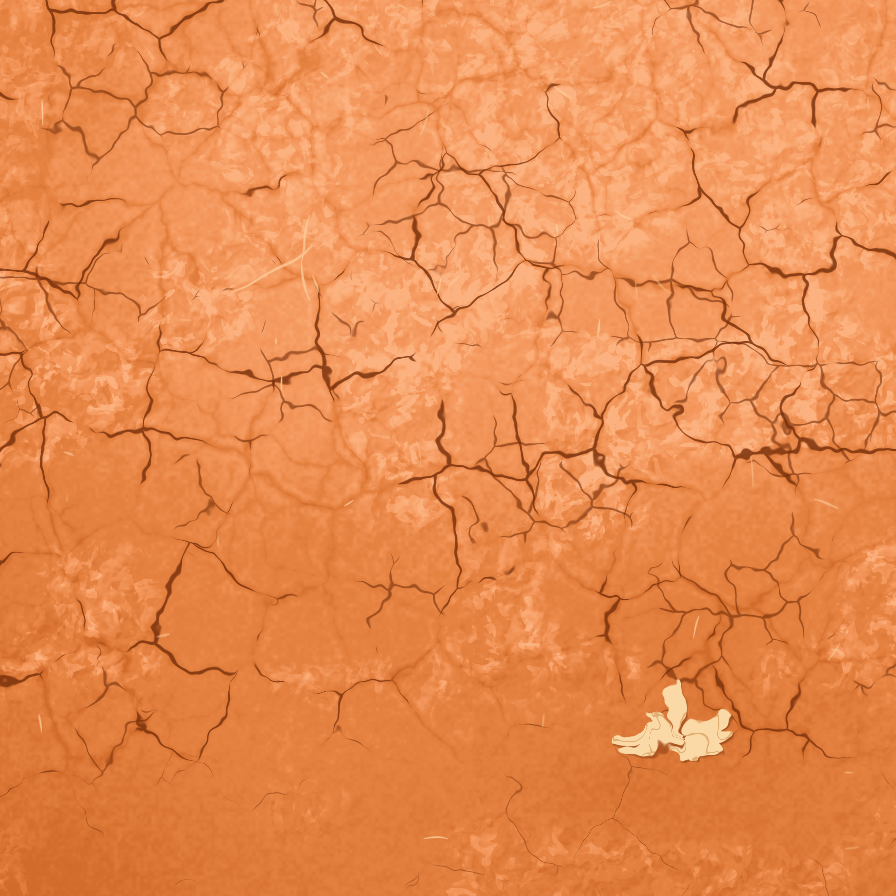
Write a Shadertoy shader that draws this texture.

```glsl
// Sun-baked orange clay: thin broken cracks, flaky crust, straw bits and a dry torn leaf.

const vec3 CLAY_DEEP = vec3(0.82, 0.42, 0.17);
const vec3 CLAY_BASE = vec3(0.895, 0.505, 0.25);
const vec3 CLAY_WARM = vec3(0.955, 0.59, 0.36);
const vec3 CLAY_PALE = vec3(0.99, 0.70, 0.50);
const vec3 CRACK = vec3(0.46, 0.18, 0.04);
const vec3 STRAW = vec3(0.98, 0.80, 0.60);
const vec3 LEAF = vec3(0.98, 0.85, 0.65);

float hash(vec2 p) {
  vec3 q = fract(p.xyx * vec3(0.1031, 0.1030, 0.0973));
  q += dot(q, q.yzx + 33.33);
  return fract((q.x + q.y) * q.z);
}

vec2 hash2(vec2 p) { return vec2(hash(p), hash(p + 71.7)); }

float noise(vec2 p) {
  vec2 i = floor(p), f = fract(p);
  f = f * f * (3.0 - 2.0 * f);
  return mix(mix(hash(i), hash(i + vec2(1, 0)), f.x),
             mix(hash(i + vec2(0, 1)), hash(i + vec2(1, 1)), f.x), f.y);
}

vec2 noise2(vec2 p) { return vec2(noise(p), noise(p + 37.3)) - 0.5; }

float fbm(vec2 p) {
  float sum = 0.0, amp = 0.5;
  for (int i = 0; i < 4; i++) {
    sum += amp * noise(p);
    p = mat2(1.6, 1.2, -1.2, 1.6) * p + 11.0;
    amp *= 0.5;
  }
  return sum / 0.9375;
}

// Distance to the nearest border between jittered cells, in canvas units
float cellBorder(vec2 p, float scale) {
  p *= scale;
  vec2 base = floor(p), nearest = vec2(0);
  float best = 1e3, border = 1e3;
  for (int k = 0; k < 9; k++) {
    vec2 cell = base + vec2(k % 3 - 1, k / 3 - 1);
    vec2 d = cell + 0.05 + 0.9 * hash2(cell) - p;
    if (dot(d, d) < best) { best = dot(d, d); nearest = d; }
  }
  for (int k = 0; k < 25; k++) {
    vec2 cell = base + vec2(k % 5 - 2, k / 5 - 2);
    vec2 d = cell + 0.05 + 0.9 * hash2(cell) - p;
    vec2 gap = d - nearest;
    if (dot(gap, gap) > 1e-5) border = min(border, dot(0.5 * (d + nearest), normalize(gap)));
  }
  return border / scale;
}

// Coverage of a tapered stroke from a to b
float stroke(vec2 p, vec2 a, vec2 b, float width, float soft) {
  vec2 ab = b - a;
  float t = clamp(dot(p - a, ab) / dot(ab, ab), 0.0, 1.0);
  float w = width * (0.4 + 2.4 * t * (1.0 - t));
  return 1.0 - smoothstep(w - soft, w + soft, length(p - a - ab * t));
}

// Coverage of a crack that runs from closed (0) to open (1)
float slit(float border, float open, float width, float soft) {
  float w = width * open;
  return (1.0 - smoothstep(w - soft, w + soft, border)) * smoothstep(0.05, 0.35, open);
}

vec3 clayRamp(float t) {
  vec3 c = mix(CLAY_DEEP, CLAY_BASE, smoothstep(-0.1, 0.33, t));
  c = mix(c, CLAY_WARM, smoothstep(0.30, 0.64, t));
  return mix(c, CLAY_PALE, smoothstep(0.58, 0.98, t));
}

void mainImage(out vec4 fragColor, in vec2 fragCoord) {
  vec2 uv = fragCoord / iResolution.y;
  float soft = max(0.0009, 0.6 / iResolution.y);

  // Broad light: pale above, deep along the bottom and left side
  float tone = 0.19 + 0.36 * smoothstep(0.10, 0.68, uv.y);
  tone += 0.32 * (fbm(uv * vec2(2.5, 5.0)) - 0.5);
  tone -= 0.15 * (1.0 - smoothstep(0.0, 0.3, uv.x));
  tone += 0.13 * exp(-9.0 * pow(distance(uv, vec2(0.55, 0.74)), 2.0));

  // Flaky crust: small crisp chips in rough patches, lit from the upper left
  vec2 ruffled = uv + 0.016 * noise2(uv * 32.0) + 0.006 * noise2(uv * 90.0);
  float rough = smoothstep(0.25, 0.6, noise(uv * 9.0 + 5.0));
  float band = smoothstep(0.19, 0.28, uv.y) + 0.7 * (1.0 - smoothstep(0.08, 0.14, uv.y));
  rough *= mix(0.2, 1.0, band * (1.0 - 0.5 * smoothstep(0.6, 0.85, uv.y)));
  float crust = fbm(ruffled * 42.0);
  float relief = crust - fbm((ruffled + vec2(-0.0025, 0.003)) * 42.0);
  tone += 0.19 * rough * smoothstep(0.53, 0.58, crust);
  tone += 0.30 * rough * smoothstep(0.60, 0.65, fbm(ruffled * 75.0 + 9.0));
  tone += 0.22 * (0.2 + 0.8 * rough) * smoothstep(0.80, 0.88, noise(ruffled * vec2(95, 70)));
  tone += (0.2 + 0.85 * rough) * relief;
  tone += 0.15 * (noise(uv * 240.0) - 0.5) + 0.08 * (noise(uv * 120.0) - 0.5);

  // Cracks: faint jagged grooves, opening darkly only along short runs
  vec2 bent = uv + 0.036 * noise2(uv * 13.0) + 0.016 * noise2(uv * 42.0) + 0.006 * noise2(uv * 110.0);
  float wide = cellBorder(bent + 3.1, 9.5);
  float fine = cellBorder(bent + 7.7, 16.0);
  float cracked = smoothstep(0.13, 0.25, uv.y + 0.14 * (noise(uv * 6.0) - 0.5));
  float broken = 0.35 * (noise(uv * 55.0 + 8.0) - 0.5);
  float open = smoothstep(0.40, 0.75, noise(uv * 10.0 + 31.0) + broken) * mix(0.25, 1.0, cracked);
  float openFine = smoothstep(0.60, 0.85, noise(uv * 9.0 + 64.0) + broken) * cracked;
  float groove = cracked * (0.3 + 0.7 * noise(uv * 15.0));
  float faint = groove * smoothstep(0.3, 0.65, noise(uv * 7.0 + 50.0));
  tone -= 0.42 * groove * exp(-wide / 0.0032) + 0.28 * faint * exp(-fine / 0.003);
  tone += 0.10 * groove * exp(-pow((wide - 0.010) / 0.004, 2.0));
  vec3 color = clayRamp(tone);
  color = mix(color, CRACK, 0.8 * slit(wide, open, 0.0019, soft));
  color = mix(color, CRACK, 0.6 * slit(fine, openFine, 0.0014, soft));

  // Scattered straw and a forked rootlet
  vec2 wavy = uv + 0.014 * noise2(uv * 28.0);
  for (int i = 0; i < 40; i++) {
    vec2 seed = vec2(i, 3 * i + 1), mid = hash2(seed);
    float angle = 6.283 * hash(seed + 9.0);
    vec2 along = vec2(cos(angle), sin(angle)) * mix(0.003, 0.015, hash(seed + 4.0));
    float straw = stroke(wavy, mid - along, mid + along, 0.0011, soft);
    color = mix(color, STRAW, straw * mix(0.2, 0.9, hash(seed + 2.0)));
  }
  vec2 fork = vec2(0.335, 0.71);
  float root = stroke(wavy, fork - vec2(0.07, 0.037), fork + 0.015, 0.0016, soft);
  root = max(root, stroke(wavy, fork, fork + vec2(0.015, 0.045), 0.0014, soft));
  root = max(root, stroke(wavy, fork, fork + vec2(0.01, -0.05), 0.0014, soft));
  color = mix(color, STRAW, 0.8 * root);

  // Torn dry leaf: ragged creased lobes fanned around one spot
  vec2 torn = uv + 0.025 * noise2(uv * 42.0) + 0.009 * noise2(uv * 110.0);
  vec2 heart = vec2(0.762, 0.183);
  float leaf = 0.0, shadow = 0.0;
  for (int i = 0; i < 9; i++) {
    float angle = 0.698 * float(i) + 0.5 * hash(vec2(i, 8));
    vec2 reach = vec2(0.072, 0.040) * mix(0.6, 1.1, hash(vec2(i, 5)));
    vec2 tip = heart + reach * vec2(cos(angle), sin(angle));
    leaf = max(leaf, stroke(torn, mix(heart, tip, 0.15), tip, 0.0085, soft));
    shadow = max(shadow, stroke(torn + vec2(-0.002, 0.003), heart, tip, 0.009, 0.002));
  }
  color = mix(color, CRACK, 0.45 * shadow);
  float crease = smoothstep(0.02, 0.08, abs(noise(torn * 75.0) - 0.5));
  color = mix(color, LEAF * mix(vec3(0.9, 0.8, 0.68), vec3(1), crease), leaf);

  fragColor = vec4(color, 1.0);
}
```
